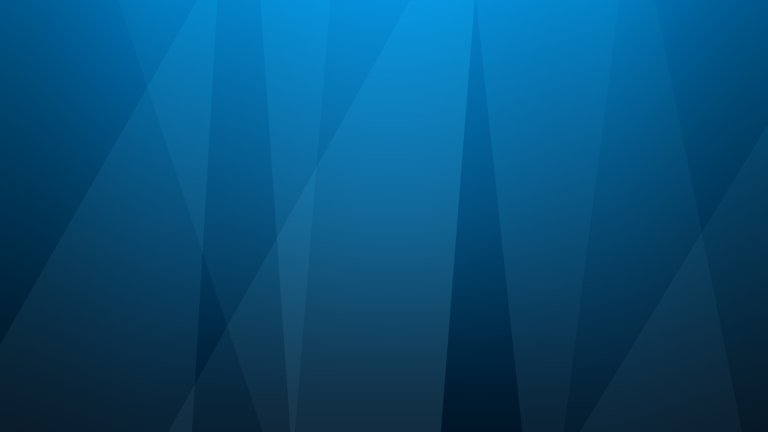
This background is drawn by a Shadertoy shader. Its source:

```glsl
// Underwater light: a vertical blue ramp, brighter in the upper middle,
// crossed by translucent shafts. Each shaft is the span between two straight
// edges, and overlapping shafts add their light together.

const vec3 DEEP = vec3(0.0, 0.085, 0.155);
const vec3 SURFACE = vec3(0.0, 0.46, 0.73);
const vec3 GLOW = vec3(0.01, 0.07, 0.10);
const vec3 SHAFT_LOW = vec3(0.035, 0.046, 0.050);
const vec3 SHAFT_HIGH = vec3(0.008, 0.032, 0.026);

const int SHAFT_COUNT = 7;

// Left and right edge at the top, then left and right edge at the bottom.
const vec4 SHAFTS[SHAFT_COUNT] = vec4[SHAFT_COUNT](
    vec4(0.257, 0.283, -0.065, 0.250),
    vec4(0.154, 0.430, 0.342, 0.384),
    vec4(0.339, 0.618, 0.378, 0.574),
    vec4(0.534, 0.618, 0.219, 0.574),
    vec4(0.620, 0.806, 0.680, 0.734),
    vec4(0.806, 0.853, 0.734, 0.966),
    vec4(1.099, 1.250, 0.755, 1.050)
);

const float STRENGTHS[SHAFT_COUNT] = float[SHAFT_COUNT](
    1.0, 0.65, 1.0, 0.9, 1.1, 0.6, 0.75
);

// Coverage of one shaft, with edges softened over the given width.
float shaftMask(vec2 uv, vec4 edges, float softness) {
    vec2 span = mix(edges.zw, edges.xy, uv.y);
    float left = smoothstep(-softness, softness, uv.x - span.x);
    float right = smoothstep(-softness, softness, span.y - uv.x);
    return left * right;
}

// Water colour by depth, darkened towards the two sides.
vec3 waterColor(vec2 uv) {
    vec3 water = mix(DEEP, SURFACE, pow(uv.y, 1.15));
    float sideDistance = min(uv.x, 1.0 - uv.x);
    return water * mix(0.73, 1.0, smoothstep(-0.03, 0.24, sideDistance));
}

// Wide soft light that fades out downwards.
float centralGlow(vec2 uv, float center, float width) {
    float offset = (uv.x - center) / width;
    return exp(-offset * offset) * smoothstep(0.0, 0.6, uv.y);
}

void mainImage(out vec4 fragColor, in vec2 fragCoord) {
    vec2 uv = fragCoord / iResolution.xy;
    float softness = max(0.0008, 0.75 / iResolution.x);

    // Open water
    vec3 color = waterColor(uv) + GLOW * centralGlow(uv, 0.51, 0.22);

    // Shafts of light
    vec3 shaftLight = mix(SHAFT_LOW, SHAFT_HIGH, uv.y * uv.y);
    for (int i = 0; i < SHAFT_COUNT; i++) {
        color += shaftLight * STRENGTHS[i] * shaftMask(uv, SHAFTS[i], softness);
    }

    fragColor = vec4(clamp(color, 0.0, 1.0), 1.0);
}
```
